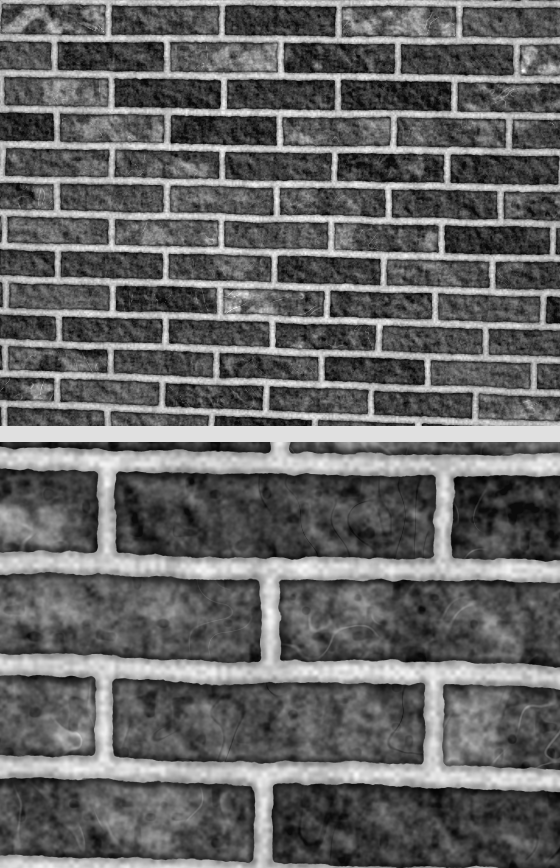
Top: the whole. Bottom: its middle third, enlarged.
A WebGL 2 fragment shader for this texture:

```glsl
#version 300 es
precision highp float;
// Weathered grey brick wall in running bond with pale mortar, seen at a slight slant.
uniform vec2 u_resolution;
out vec4 fragColor;

#define ROWS 12.0                    // courses from top to bottom
#define JOINT vec2(0.0057, 0.0066)   // half width of upright and level joints
#define CORNER 0.0025                // rounding of brick corners
#define RAGGED 0.0034                // roughness of brick edges
#define BRICK_DARK 0.14
#define BRICK_LIGHT 0.36
#define WEATHERING 0.46              // strongest pale bloom on a brick
#define MORTAR_EDGE 0.58
#define MORTAR_CORE 0.80

float hash(vec2 p) {
    vec3 q = fract(vec3(p.xyx) * 0.1031);
    q += dot(q, q.yzx + 33.33);
    return fract((q.x + q.y) * q.z);
}

float noise(vec2 p) {
    vec2 i = floor(p), f = fract(p);
    f = f * f * (3.0 - 2.0 * f);
    return mix(mix(hash(i), hash(i + vec2(1, 0)), f.x),
               mix(hash(i + vec2(0, 1)), hash(i + vec2(1, 1)), f.x), f.y);
}

float fbm(vec2 p) {
    float sum = 0.0, gain = 0.533;
    for (int i = 0; i < 4; i++) {
        sum += gain * noise(p);
        p = mat2(1.6, 1.2, -1.2, 1.6) * p + 17.3;
        gain *= 0.5;
    }
    return sum;
}

// Solves start + size * n + growth * n * n = x for the repeat count n
float unstretch(float x, float start, float size, float growth) {
    float u = (x - start) / size;
    return 2.0 * u / (1.0 + sqrt(max(1.0 + 4.0 * growth * u / size, 0.0)));
}

float roundedBox(vec2 p, vec2 halfSize) {
    vec2 q = abs(p) - halfSize + CORNER;
    return length(max(q, 0.0)) + min(max(q.x, q.y), 0.0) - CORNER;
}

// Fired clay: base tone, pale bloom, tool marks, relief and grain
float brickTone(vec2 p, vec2 id) {
    float age = hash(id + 71.0);
    vec2 q = p + 3.7 * (id + 5.0);
    float tone = mix(BRICK_DARK, BRICK_LIGHT, hash(id + 23.0));
    float bloom = smoothstep(0.42, 0.72, fbm(q * vec2(32.0, 40.0)));
    tone += bloom * mix(0.05, WEATHERING, age * age);

    float angle = mix(-0.9, 1.2, hash(id + 47.0));
    vec2 along = mat2(cos(angle), -sin(angle), sin(angle), cos(angle)) * q;
    float wave = noise(along * vec2(85.0, 24.0) + 2.0 * noise(q * 45.0));
    float mark = smoothstep(0.86, 1.0, 1.0 - abs(2.0 * wave - 1.0));
    mark *= smoothstep(0.4, 0.7, noise(q * 38.0 + 9.0));
    tone += mark * mix(-0.10, 0.26, age);

    vec2 r = q * 75.0;
    tone += 0.5 * (fbm(r) - fbm(r + vec2(0.3, -0.3)));
    float pits = smoothstep(0.70, 0.88, noise(q * 130.0));
    tone += 0.13 * (noise(q * 360.0) - 0.5) - 0.09 * pits;
    return max(tone, 0.04);
}

float mortarTone(vec2 p, float depth) {
    float tone = mix(MORTAR_EDGE, MORTAR_CORE, smoothstep(0.0, 0.0055, depth));
    tone += 0.22 * (fbm(p * 55.0) - 0.5);
    return tone + 0.16 * (noise(p * 330.0) - 0.5);
}

void main() {
    // Canvas widths, measured rightward and down from the top
    vec2 p = vec2(gl_FragCoord.x, u_resolution.y - gl_FragCoord.y) / u_resolution.x;
    vec2 bent = p + 0.003 * (vec2(noise(p * 19.0), noise(p * 13.0 + 40.0)) - 0.5);

    // Courses tilt to the right and shrink toward the bottom
    float top = mix(0.0013, 0.0065, p.x);
    float rise = mix(0.0664, 0.0684, p.x);
    float taper = mix(-0.00054, -0.00047, p.x);
    float course = unstretch(bent.y, top, rise, taper);
    float row = floor(course);

    // Bricks widen to the right, most of all in upper courses
    float r = row / ROWS;
    float start = -0.0026 + 0.0286 * r - 0.0169 * r * r;
    float width = 0.1953 - 0.0104 * r * r;
    float widen = 0.0026 * (1.0 - r) * (1.0 - r);
    float across = unstretch(bent.x, start, width, widen);
    float bond = across - 0.5 * mod(row, 2.0) + 0.02 * (hash(vec2(row, 3.0)) - 0.5);
    vec2 id = vec2(floor(bond), row);

    // Ragged brick outline
    vec2 cell = vec2(width + 2.0 * widen * across, rise + 2.0 * taper * course);
    vec2 local = (fract(vec2(bond, course)) - 0.5) * cell;
    float d = roundedBox(local, 0.5 * cell - JOINT);
    d += RAGGED * (fbm(p * 120.0) - 0.5);

    // Shadow beneath the joint above, worn rim, soft edge
    float brick = brickTone(p, id) * mix(0.55, 1.0, smoothstep(0.0, 0.005, -d));
    brick *= mix(0.75, 1.0, smoothstep(0.0, 0.010, local.y + 0.5 * cell.y - JOINT.y));
    float pixel = 0.8 / u_resolution.x;
    float tone = mix(brick, mortarTone(p, d), smoothstep(-pixel, pixel, d));

    // Light falls off toward the corners
    vec2 c = p - vec2(0.5, 0.38);
    tone *= 1.05 - 0.35 * dot(c, c);
    fragColor = vec4(vec3(clamp(tone, 0.0, 1.0)), 1.0);
}
```
